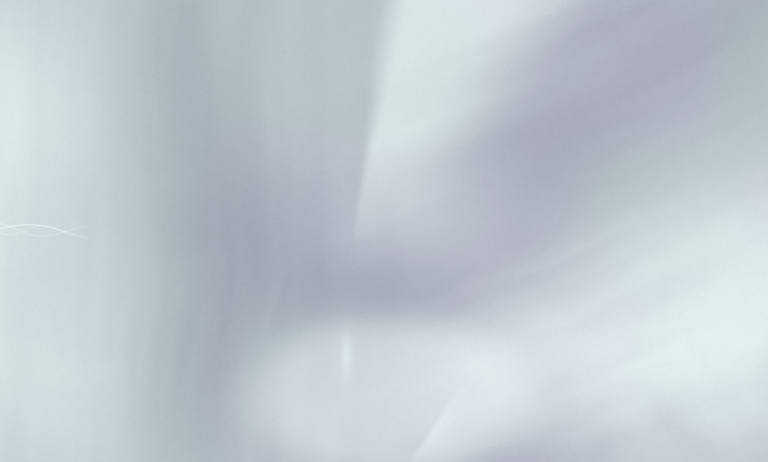
A WebGL 1 fragment shader for this background:

```glsl
precision highp float;
uniform vec2 u_resolution;

const vec3 SHADE = vec3(0.610, 0.648, 0.687);
const vec3 LIGHT = vec3(0.890, 0.945, 0.943);
const vec3 VIOLET = vec3(0.016, -0.014, 0.012);
const float BASE_TONE = 0.40;
const float WARP = 0.07;
const float BRUSH_STRENGTH = 0.14;
const float CLOUD_STRENGTH = 0.16;
const float VEIL_STRENGTH = 0.07;
const float FILAMENT_STRENGTH = 0.22;
const float GRAIN = 0.012;
const int VEILS = 14;

float hash(vec2 p) {
  vec3 q = fract(vec3(p.xyx) * 0.1031);
  q += dot(q, q.yzx + 33.33);
  return fract((q.x + q.y) * q.z);
}

float noise(vec2 p) {
  vec2 i = floor(p);
  vec2 f = fract(p);
  f = f * f * (3.0 - 2.0 * f);
  float bottom = mix(hash(i), hash(i + vec2(1.0, 0.0)), f.x);
  float top = mix(hash(i + vec2(0.0, 1.0)), hash(i + 1.0), f.x);
  return mix(bottom, top, f.y);
}

float fbm(vec2 p) {
  float sum = 0.0;
  float amp = 0.5;
  for (int i = 0; i < 5; i++) {
    sum += amp * noise(p);
    p = mat2(1.6, 1.2, -1.2, 1.6) * p + 17.3;
    amp *= 0.5;
  }
  return sum;
}

// Coordinates whose x axis points along the given angle
vec2 turn(vec2 p, float angle) {
  float c = cos(angle);
  float s = sin(angle);
  return vec2(c * p.x + s * p.y, c * p.y - s * p.x);
}

float glow(vec2 p, vec2 center, vec2 radius, float angle) {
  vec2 q = turn(p - center, angle) / radius;
  return exp(-dot(q, q));
}

// Crisp on one side, fading out on the other
float veil(vec2 p, vec2 center, float angle, float span, float depth) {
  vec2 q = turn(p - center, angle);
  float edge = smoothstep(-0.006, 0.006, q.y) * exp(-max(q.y, 0.0) / depth);
  return edge * exp(-q.x * q.x / (span * span));
}

float brush(vec2 p, float angle) {
  vec2 q = turn(p, angle);
  return 0.6 * noise(q * vec2(2.0, 13.0)) + 0.4 * noise(q * vec2(4.0, 38.0)) - 0.5;
}

float beam(vec2 p) {
  float fromLeft = p.x - (0.76 + 0.175 * (p.y - 0.457));
  float fromRight = p.x - (0.88 + 0.68 * (p.y - 0.457));
  float blur = mix(0.008, 0.04, smoothstep(0.5, 1.0, p.y));
  float body = smoothstep(-blur, blur, fromLeft) * (1.0 - smoothstep(-0.17, 0.08, fromRight));
  return body * smoothstep(0.40, 0.72, p.y);
}

float largeForms(vec2 p) {
  // Pale left side
  float tone = BASE_TONE + 0.42 * glow(p, vec2(0.03, 0.78), vec2(0.22, 0.30), 0.0);
  tone += 0.38 * glow(p, vec2(0.03, 0.20), vec2(0.26, 0.35), 0.0);
  // Shadows
  tone -= 0.22 * glow(p, vec2(0.42, 0.88), vec2(0.12, 0.30), 0.0);
  tone -= 0.26 * glow(p, vec2(0.55, 0.48), vec2(0.26, 0.19), -0.7);
  tone -= 0.22 * glow(p, vec2(0.44, 0.22), vec2(0.13, 0.30), 0.0);
  tone -= 0.25 * glow(p, vec2(0.84, 0.38), vec2(0.22, 0.09), 0.0);
  tone -= 0.24 * glow(p, vec2(1.17, 0.60), vec2(0.22, 0.16), 0.6);
  tone -= 0.24 * glow(p, vec2(1.50, 0.90), vec2(0.40, 0.20), 0.35);
  tone -= 0.26 * glow(p, vec2(1.10, 0.01), vec2(0.25, 0.06), 0.1);
  // Lower right light and the rounded pool beside it
  tone += 0.55 * glow(p, vec2(1.58, 0.32), vec2(0.45, 0.26), 0.35);
  tone += 0.20 * glow(p, vec2(1.17, 0.24), vec2(0.20, 0.10), 0.1);
  tone += 0.12 * glow(p, vec2(0.95, 0.52), vec2(0.17, 0.09), 0.5);
  float pool = length((p - vec2(0.85, 0.14)) / vec2(0.35, 0.20));
  return tone + 0.30 * (1.0 - smoothstep(0.6, 1.1, pool));
}

float filaments(vec2 p) {
  float width = max(0.0024, 1.4 / u_resolution.y);
  float sum = 0.0;
  for (int i = 0; i < 3; i++) {
    float k = float(i);
    float y = 0.505 + 0.012 * sin(p.x * (22.0 + 9.0 * k) + 2.0 * k) - 0.05 * p.x;
    sum += (1.0 - smoothstep(0.0, width, abs(p.y - y))) / (1.0 + k);
  }
  return sum * (1.0 - smoothstep(0.15, 0.22, p.x));
}

// Overlapping translucent folds
float folds(vec2 p) {
  float sum = 0.0;
  for (int i = 0; i < VEILS; i++) {
    float k = float(i);
    vec2 center = vec2(hash(vec2(k, 3.1)) * 1.66, hash(vec2(k, 8.7)));
    float angle = mix(1.25, 0.1, smoothstep(0.5, 1.0, center.x)) + 0.5 * hash(vec2(k, 5.3));
    sum += (hash(vec2(k, 9.9)) - 0.4) * veil(p, center, angle, 0.16, 0.09);
  }
  return sum + 3.0 * veil(p, vec2(0.935, 0.06), -2.16, 0.09, 0.06);
}

void main() {
  vec2 p = gl_FragCoord.xy / u_resolution.y;
  vec2 drift = vec2(fbm(p * 2.3), fbm(p * 2.3 + 41.0)) - 0.48;
  vec2 q = p + WARP * drift;
  float tone = largeForms(q) + 0.43 * beam(mix(p, q, 0.2)) + VEIL_STRENGTH * folds(q);
  // Upright strokes on the left, slanted ones on the right, broken cloud in the corner
  tone += BRUSH_STRENGTH * mix(brush(q, 1.55), brush(q, 0.4), smoothstep(0.5, 1.1, p.x));
  float corner = 0.35 + 1.2 * glow(p, vec2(1.5, 0.12), vec2(0.35, 0.28), 0.2);
  tone += CLOUD_STRENGTH * corner * (fbm(p * vec2(6.0, 9.0) + 3.0 * drift) - 0.5);
  tone += 0.20 * glow(p, vec2(0.75, 0.23), vec2(0.012, 0.05), 0.0);
  tone = clamp(tone + FILAMENT_STRENGTH * filaments(p), 0.0, 1.06);
  // Colour ramp, violet tint in the shadows, fine grain
  float tint = smoothstep(0.4, 0.65, noise(p * 3.5 + 6.0)) * smoothstep(0.3, 0.9, p.x);
  vec3 color = mix(SHADE, LIGHT, tone) + VIOLET * tint * (1.0 - 0.6 * tone);
  gl_FragColor = vec4(color + GRAIN * (noise(p * 260.0) - 0.5), 1.0);
}
```
